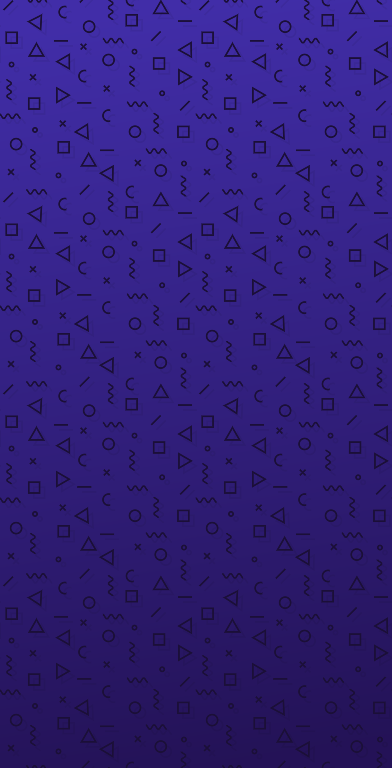
Reproduce this pattern procedurally as a WebGL 1 fragment shader.

```glsl
precision highp float;
uniform vec2 u_resolution;

#define VIEW_HEIGHT 768.0
#define REPEATS vec2(2.0, 4.0)
#define GRID vec2(8.0, 7.0)
#define JITTER vec2(8.0, 9.0)
#define HALF_STROKE 0.85
#define SHADOW_OFFSET vec2(5.0, 5.0)
#define SHADOW_STRENGTH 0.06
#define TOP_COLOR vec3(0.255, 0.178, 0.66)
#define BOTTOM_COLOR vec3(0.14, 0.072, 0.34)
#define INK_COLOR vec3(0.105, 0.06, 0.22)

const float HALF_PI = 1.5707963;

float hash(vec2 p) {
  return fract(sin(dot(p, vec2(127.1, 311.7))) * 4375.85);
}

vec2 rotate(vec2 p, float a) {
  float c = cos(a), s = sin(a);
  return vec2(c * p.x - s * p.y, s * p.x + c * p.y);
}

// Outline distances; y points down.
float ring(vec2 p, float radius) {
  return abs(length(p) - radius);
}

float box(vec2 p, float halfSide) {
  return abs(max(abs(p.x), abs(p.y)) - halfSide);
}

float triangle(vec2 p, float inradius) {
  return abs(max(abs(p.x) * 0.866 - p.y * 0.5, p.y) - inradius);
}

float bar(vec2 p, float halfLength) {
  return max(abs(p.y), abs(p.x) - halfLength);
}

float squiggle(vec2 p) {
  const float amplitude = 2.0;
  const float frequency = 0.74;
  float slope = amplitude * frequency * cos(frequency * p.x);
  float d = abs(p.y - amplitude * sin(frequency * p.x));
  return max(d / sqrt(1.0 + slope * slope), abs(p.x) - 9.6);
}

float halfRing(vec2 p) {
  return max(ring(p, 5.6), p.x - 0.8);
}

float cross2(vec2 p) {
  vec2 q = abs(rotate(p, 0.5 * HALF_PI));
  return min(bar(q, 3.2), bar(q.yx, 3.2));
}

float motif(vec2 p, float kind, float variant) {
  bool flip = variant > 0.5;
  if (kind < 0.5) return flip ? cross2(p) : bar(rotate(p, 0.5 * HALF_PI), 5.8);
  if (kind < 1.5) return squiggle(p.yx);
  if (kind < 2.5) return cross2(p);
  if (kind < 3.5) return triangle(rotate(p, -2.87 + 0.3 * variant), 4.1);
  if (kind < 4.5) return box(p, 5.4);
  if (kind < 5.5) return squiggle(p);
  if (kind < 6.5) return halfRing(flip ? p.yx : p);
  if (kind < 7.5) return triangle(flip ? p : rotate(p, -HALF_PI), 4.1);
  if (kind < 8.5) return ring(p, 2.1);
  if (kind < 9.5) return ring(p, 5.5);
  return bar(p, 6.2);
}

// Nearest outline in a staggered, jittered grid that wraps every tile.
float confetti(vec2 p, vec2 cellSize) {
  vec2 home = floor(p / cellSize);
  float nearest = 100.0;
  for (int j = -2; j <= 1; j++) {
    for (int i = -1; i <= 1; i++) {
      vec2 cell = home + vec2(float(i), float(j));
      vec2 slot = mod(cell, GRID);
      float stagger = 0.5 * mod(slot.x, 2.0);
      vec2 center = (cell + vec2(0.5, 0.35 + stagger)) * cellSize;
      center += JITTER * (vec2(hash(slot), hash(slot + 31.0)) - 0.5);
      float kind = mod(3.0 * slot.x + 4.0 * slot.y, 11.0);
      nearest = min(nearest, motif(p - center, kind, hash(slot + 57.0)));
    }
  }
  return nearest;
}

float strokeMask(float d, float pixel) {
  return 1.0 - smoothstep(HALF_STROKE - 0.5 * pixel, HALF_STROKE + 0.5 * pixel, d);
}

void main() {
  vec2 uv = gl_FragCoord.xy / u_resolution;
  float pixel = VIEW_HEIGHT / u_resolution.y;
  vec2 view = u_resolution * pixel;
  vec2 p = vec2(uv.x, 1.0 - uv.y) * view;
  vec2 cellSize = view / (REPEATS * GRID);

  // Vertical fade, slightly darker to the right.
  float fade = clamp(1.0 - uv.y + 0.08 * (uv.x - 0.5), 0.0, 1.0);
  vec3 color = mix(TOP_COLOR, BOTTOM_COLOR, fade);

  // Faint offset shadow, then the ink outlines.
  float shadow = strokeMask(confetti(p - SHADOW_OFFSET, cellSize), pixel);
  float ink = strokeMask(confetti(p, cellSize), pixel);
  color *= 1.0 - SHADOW_STRENGTH * shadow;
  gl_FragColor = vec4(mix(color, INK_COLOR, ink), 1.0);
}
```
